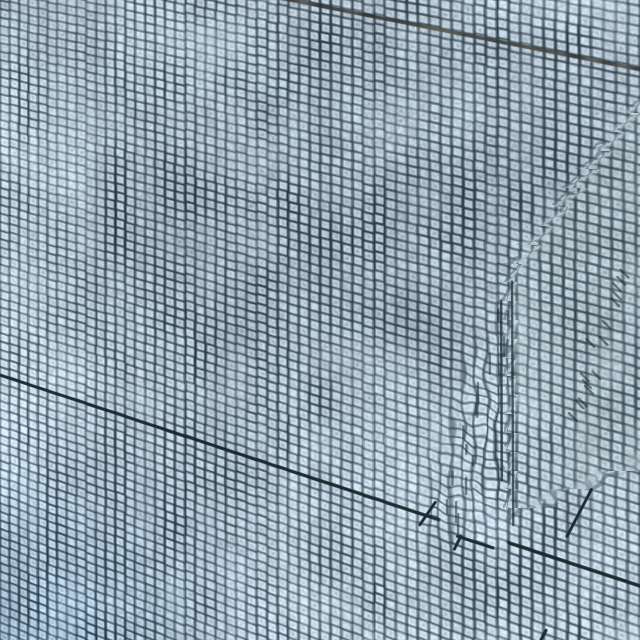
This texture is drawn by a WebGL 2 fragment shader. Its source:

```glsl
#version 300 es
precision highp float;
// Fine pale-blue tiled grid seen at a slant, with dark seams and a torn, wrinkled corner.
uniform vec2 u_resolution;
out vec4 outColor;

float hash(vec2 p) {
  vec3 q = fract(vec3(p.xyx) * vec3(0.1031, 0.1030, 0.0973));
  q += dot(q, q.yzx + 33.33);
  return fract((q.x + q.y) * q.z);
}

float noise(vec2 p) {
  vec2 i = floor(p), f = fract(p);
  f = f * f * (3.0 - 2.0 * f);
  return mix(mix(hash(i), hash(i + vec2(1, 0)), f.x),
             mix(hash(i + vec2(0, 1)), hash(i + vec2(1, 1)), f.x), f.y);
}

float fbm(vec2 p) {
  return 0.55 * noise(p) + 0.3 * noise(p * 2.1 + 7.0) + 0.15 * noise(p * 4.3 + 19.0);
}

// Soft coverage of a line of the given half width
float ink(float d, float halfWidth) {
  return 1.0 - smoothstep(halfWidth * 0.4, halfWidth + 0.0012, abs(d));
}

float stroke(vec2 p, vec2 a, vec2 b, float halfWidth) {
  vec2 pa = p - a, ba = b - a;
  return ink(length(pa - ba * clamp(dot(pa, ba) / dot(ba, ba), 0.0, 1.0)), halfWidth);
}

// Height of a row, measured at the left edge; rows fan out to the right
float rowHeight(vec2 p) {
  return (p.y - 0.216 * p.x) / (1.0 + 0.194 * p.x);
}

void main() {
  vec2 p = gl_FragCoord.xy / u_resolution;
  p.y = 1.0 - p.y; // y runs downward from here on

  // Loose patch on the right, with a ragged outline
  float rag = 0.016 * (fract(p.y * 34.0) - 0.5) + 0.012 * (noise(p * 60.0) - 0.5);
  float patchDist = min(min(p.x - 0.8, 0.6 * (p.y - 0.43 + 1.35 * (p.x - 0.8))),
                        0.8 - 0.4 * (p.x - 0.8) - p.y) + rag;
  float inPatch = smoothstep(-0.002, 0.002, patchDist);

  // Shredded strip to the left of the patch
  float shred = smoothstep(0.08, 0.02, abs(p.x - 0.93 + 0.27 * p.y))
              * smoothstep(0.45, 0.6, p.y) * smoothstep(0.87, 0.8, p.y);
  vec2 warp = vec2(noise(p * vec2(70, 24)), noise(p * vec2(50, 30) + 31.0)) - 0.5;

  // Cell coordinates: columns widen to the right, each cell is slightly offset
  float height = rowHeight(p);
  vec2 cell = vec2(68.0 * p.x - 8.0 * p.x * p.x, 75.1 * height);
  cell += 0.7 * shred * warp + inPatch * vec2(0.35, 0.45);
  cell.y += 0.2 * (hash(vec2(floor(cell.x), 3.0)) - 0.5);
  cell.x += 0.08 * (hash(vec2(floor(cell.y), 8.0)) - 0.5);
  vec2 id = floor(cell);
  vec2 toLine = 0.5 - abs(fract(cell) - 0.5);

  // Cloudy brightness: dark upper middle, paler below, streaked along the columns
  float cloud = fbm(p * vec2(3.5, 4.5) + 2.0);
  float streak = noise(vec2(cell.x * 0.4, p.y * 5.0));
  float dusk = exp(-dot(p - vec2(0.45, 0.35), p - vec2(0.45, 0.35)) * 9.0);
  float shade = 1.0 + 0.26 * (cloud - 0.5) + 0.06 * (streak - 0.5)
              - 0.06 * dusk + 0.03 * smoothstep(0.3, 0.9, p.y);

  // Tile face with a brighter ring and a dimmer centre
  vec3 face = mix(vec3(0.775, 0.845, 0.895), vec3(0.72, 0.83, 0.93),
                  smoothstep(0.5, 0.0, p.x) * smoothstep(0.6, 1.0, p.y));
  face = mix(face, vec3(0.75, 0.82, 0.85), 0.6 * inPatch);
  float centre = smoothstep(0.28, 0.05, length(fract(cell) - 0.5));
  face *= shade + 0.06 * (hash(id) - 0.5) - 0.13 * centre * hash(id + 40.0);
  face += 0.11 * (noise(p * 260.0) - 0.5);

  // Grid lines, darker where clouds fall, fading in small worn areas
  float dim = smoothstep(0.7, 0.3, cloud) + 0.4 * dusk;
  float worn = 0.66 + 0.5 * noise(p * vec2(22, 16) + 5.0);
  float upright = smoothstep(0.27, 0.01, toLine.x) * worn
                * (0.62 + 0.17 * dim + 0.3 * (hash(vec2(id.x, 5.0)) - 0.5) + 0.2 * (streak - 0.5));
  float across = smoothstep(0.25, 0.01, toLine.y) * worn
               * (0.58 + 0.16 * dim + 0.25 * (hash(id + 17.0) - 0.5));
  float grid = 1.0 - (1.0 - min(upright, 1.0)) * (1.0 - min(across, 1.0));
  grid *= 1.0 - 0.08 * inPatch;
  vec3 color = mix(face, vec3(0.16, 0.23, 0.27), grid);

  // Raised rim of the patch: pale ridge beside a broken shadow
  float rim = exp(-pow(patchDist / 0.006, 2.0));
  color = mix(color, vec3(0.70, 0.77, 0.80), 0.5 * rim);
  float shadow = ink(patchDist + 0.007, 0.003) * step(0.45, noise(p * 45.0));
  color = mix(color, vec3(0.33, 0.40, 0.44), 0.55 * shadow);

  // Two long seams, the lower one broken at the tear
  float gap = smoothstep(0.685, 0.69, p.x) * smoothstep(0.795, 0.79, p.x);
  float seam = ink(height - 0.586, 0.0026) * (1.0 - gap);
  float upperSeam = ink(height + 0.09, 0.0028) * smoothstep(0.40, 0.46, p.x);
  color = mix(color, vec3(0.09, 0.14, 0.16), 0.92 * seam);
  color = mix(color, mix(vec3(0.12, 0.15, 0.15), vec3(0.36, 0.35, 0.30), noise(p * 40.0)),
              0.9 * upperSeam);

  // Cracks and displaced pieces of seam
  float crack = 0.75 * stroke(p, vec2(0.80, 0.44), vec2(0.802, 0.82), 0.0018);
  crack = max(crack, 0.8 * stroke(p, vec2(0.783, 0.47), vec2(0.784, 0.75), 0.002));
  crack = max(crack, stroke(p, vec2(0.924, 0.765), vec2(0.886, 0.838), 0.0024));
  crack = max(crack, stroke(p, vec2(0.68, 0.785), vec2(0.656, 0.82), 0.0024));
  crack = max(crack, stroke(p, vec2(0.715, 0.838), vec2(0.77, 0.856), 0.0026));
  crack = max(crack, stroke(p, vec2(0.72, 0.838), vec2(0.71, 0.858), 0.0024));
  crack = max(crack, stroke(p, vec2(0.853, 0.985), vec2(0.84, 1.01), 0.0026));

  // Scattered slivers: even ones in the shredded strip, odd ones inside the patch
  for (int i = 0; i < 30; i++) {
    float k = float(i), y = hash(vec2(k, 1.0)), side = mod(k, 2.0);
    vec2 a = mix(vec2(0.79 - 0.09 * y, 0.47 + 0.34 * y), vec2(0.96 - 0.07 * y, 0.42 + 0.24 * y), side);
    a.x += 0.03 * (hash(vec2(k, 2.0)) - 0.5);
    vec2 b = a + vec2(0.012 * side, 0.012 + 0.025 * hash(vec2(k, 4.0)) * (1.0 - side));
    crack = max(crack, 0.55 * stroke(p, a, b, 0.0018));
  }
  color = mix(color, vec3(0.11, 0.17, 0.20), crack);
  outColor = vec4(clamp(color, 0.0, 1.0), 1.0);
}
```
